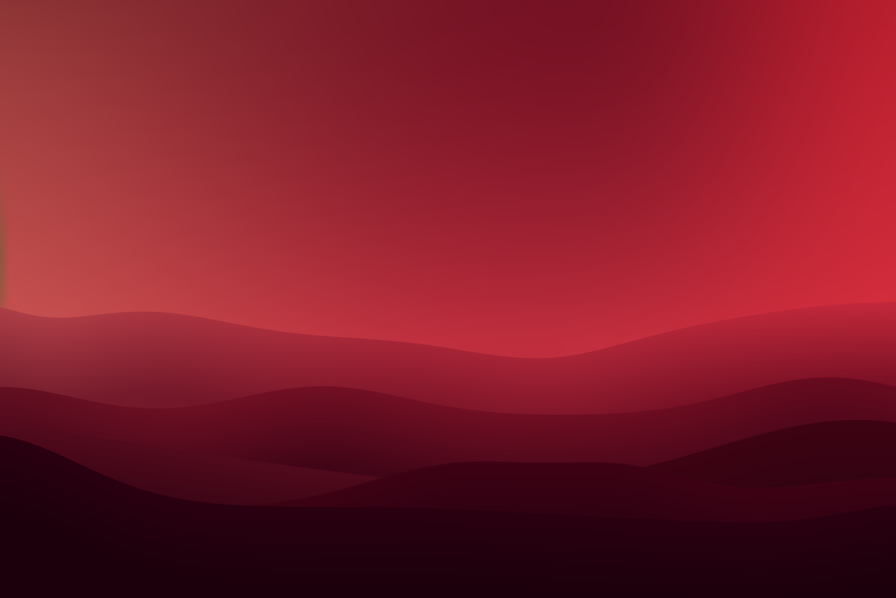
Give the GLSL for this background, as a WebGL 2 fragment shader.

```glsl
#version 300 es
precision highp float;
// Layered crimson hills under a glowing red sky.
// The sky blends two horizontal colour ramps; each hill is a crest curve made
// of soft bumps, filled from back to front and darkening with depth.
uniform vec2 u_resolution;
out vec4 fragColor;

// Soft hill of unit height
float bump(float x, float centre, float width) {
    float d = (x - centre) / width;
    return exp(-d * d);
}

// Smooth colour ramp from left over a middle position to right
vec3 ramp(float x, float middle, vec3 left, vec3 centre, vec3 right) {
    vec3 c = mix(left, centre, smoothstep(-0.1, middle, x));
    return mix(c, right, smoothstep(middle, 1.05, x));
}

vec3 sky(vec2 p) {
    vec3 high = ramp(p.x, 0.64, vec3(0.55, 0.21, 0.21),
                     vec3(0.46, 0.07, 0.14), vec3(0.73, 0.12, 0.18));
    vec3 low = ramp(p.x, 0.56, vec3(0.79, 0.33, 0.32),
                    vec3(0.75, 0.18, 0.24), vec3(0.84, 0.18, 0.24));
    // The glow climbs higher near both sides than in the centre
    float side = smoothstep(0.1, 0.6, abs(p.x - 0.56));
    float rise = clamp((1.0 - p.y) / 0.57, 0.0, 1.0);
    vec3 c = mix(high, low, pow(rise, mix(1.6, 0.8, side)));
    // Narrow olive sliver on the left edge
    float sliver = (1.0 - smoothstep(0.0, 0.013, p.x)) * bump(p.y, 0.56, 0.1);
    return mix(c, vec3(0.48, 0.36, 0.22), 0.65 * sliver);
}

// Height of each crest, counted from the farthest hill
float crest(int i, float x) {
    if (i == 0) return 0.435 + 0.044 * bump(x, 0.16, 0.13) + 0.05 * bump(x, -0.03, 0.07)
                     - 0.034 * bump(x, 0.6, 0.12) + 0.06 * smoothstep(0.6, 1.0, x);
    if (i == 1) return 0.305 + 0.048 * bump(x, 0.0, 0.12) + 0.049 * bump(x, 0.36, 0.13)
                     + 0.064 * bump(x, 0.925, 0.14);
    if (i == 2) return 0.293 - 0.225 * x + 0.225 * bump(x, 1.0, 0.29);
    if (i == 3) return 0.15 + 0.075 * bump(x, 0.52, 0.15) + 0.048 * bump(x, 0.7, 0.1)
                     + 0.055 * bump(x, 1.05, 0.25);
    return 0.152 - 0.025 * smoothstep(0.4, 0.85, x) + 0.122 * bump(x, -0.02, 0.15)
         + 0.035 * smoothstep(0.85, 1.05, x);
}

// Hill colour at a given depth below its crest
vec3 hill(int i, float x, float depth) {
    vec3 top, base;
    if (i == 0) {
        top = ramp(x, 0.55, vec3(0.68, 0.25, 0.28), vec3(0.65, 0.14, 0.21), vec3(0.77, 0.16, 0.23));
        base = ramp(x, 0.5, vec3(0.46, 0.12, 0.18), vec3(0.44, 0.06, 0.14), vec3(0.47, 0.06, 0.14));
    } else if (i == 1) {
        top = ramp(x, 0.4, vec3(0.38, 0.06, 0.13), vec3(0.45, 0.06, 0.14), vec3(0.40, 0.04, 0.12));
        base = vec3(0.26, 0.02, 0.09);
    } else if (i == 2) {
        top = mix(vec3(0.32, 0.04, 0.11), vec3(0.24, 0.01, 0.07), smoothstep(0.3, 0.75, x));
        base = vec3(0.19, 0.01, 0.07);
    } else if (i == 3) {
        top = vec3(0.24, 0.01, 0.08);
        base = vec3(0.16, 0.0, 0.06);
    } else {
        top = vec3(0.165, 0.0, 0.065);
        base = vec3(0.11, 0.0, 0.045);
    }
    float reach = i == 0 ? 0.14 : 0.13;
    return mix(top, base, clamp(depth / reach, 0.0, 1.0));
}

void main() {
    vec2 p = gl_FragCoord.xy / u_resolution;
    float soft = 0.8 / u_resolution.y;
    vec3 colour = sky(p);
    // Paint the hills from back to front
    for (int i = 0; i < 5; i++) {
        float depth = crest(i, p.x) - p.y;
        colour = mix(colour, hill(i, p.x, depth), smoothstep(-soft, soft, depth));
    }
    fragColor = vec4(colour, 1.0);
}
```
